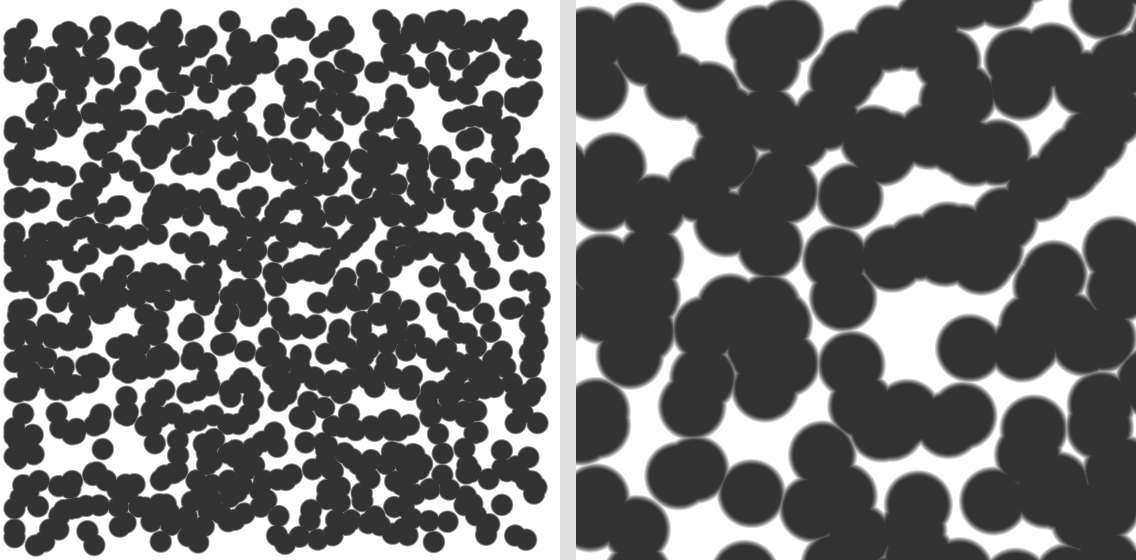
Left, the full canvas; right, a detail of the centre.
Write a WebGL 1 fragment shader that draws this pattern.

```glsl
precision highp float;
uniform vec2 u_resolution;

const vec3 INK = vec3(0.2);
const vec3 PAPER = vec3(1.0);
const float GRID = 15.0;
const float RADIUS = 0.0189;
const vec2 FIELD_MIN = vec2(0.026);
const vec2 FIELD_SIZE = vec2(0.939, 0.942);

float hash(vec2 p) {
  return fract(sin(dot(p, vec2(127.1, 311.7))) * 43758.5453);
}

vec2 hash2(vec2 p) {
  return vec2(hash(p), hash(p + vec2(7.31, 3.77)));
}

// Distance to the nearest scattered centre; each cell holds a random number of dots
float scatterDistance(vec2 uv) {
  vec2 base = floor((uv - FIELD_MIN) / FIELD_SIZE * GRID - 0.5);
  float nearest = 1.0;
  for (int j = 0; j < 2; j++) {
    for (int i = 0; i < 2; i++) {
      vec2 cell = base + vec2(float(i), float(j));
      vec2 inside = step(vec2(0.0), cell) * step(cell, vec2(GRID - 1.0));
      if (inside.x * inside.y < 0.5) continue;
      for (int k = 0; k < 10; k++) {
        vec2 seed = cell + float(k) * vec2(31.0, 57.0);
        if (hash(seed + 0.43) > 0.42) continue;
        vec2 centre = FIELD_MIN + FIELD_SIZE * (cell + hash2(seed)) / GRID;
        nearest = min(nearest, distance(uv, centre));
      }
    }
  }
  return nearest;
}

// Distance to the extra dots lined up along the left border
float borderDistance(vec2 uv) {
  float nearest = 1.0;
  for (int k = 0; k < 26; k++) {
    float y = FIELD_MIN.y + FIELD_SIZE.y * hash(vec2(float(k), 91.7));
    nearest = min(nearest, distance(uv, vec2(FIELD_MIN.x, y)));
  }
  return nearest;
}

void main() {
  vec2 uv = gl_FragCoord.xy / u_resolution;
  float d = min(scatterDistance(uv), borderDistance(uv)) - RADIUS;

  // Soft rim, slightly heavier on the dark side
  float rim = clamp(d / 0.004 + 0.5, 0.0, 1.0);
  gl_FragColor = vec4(mix(INK, PAPER, pow(rim, 1.5)), 1.0);
}
```
